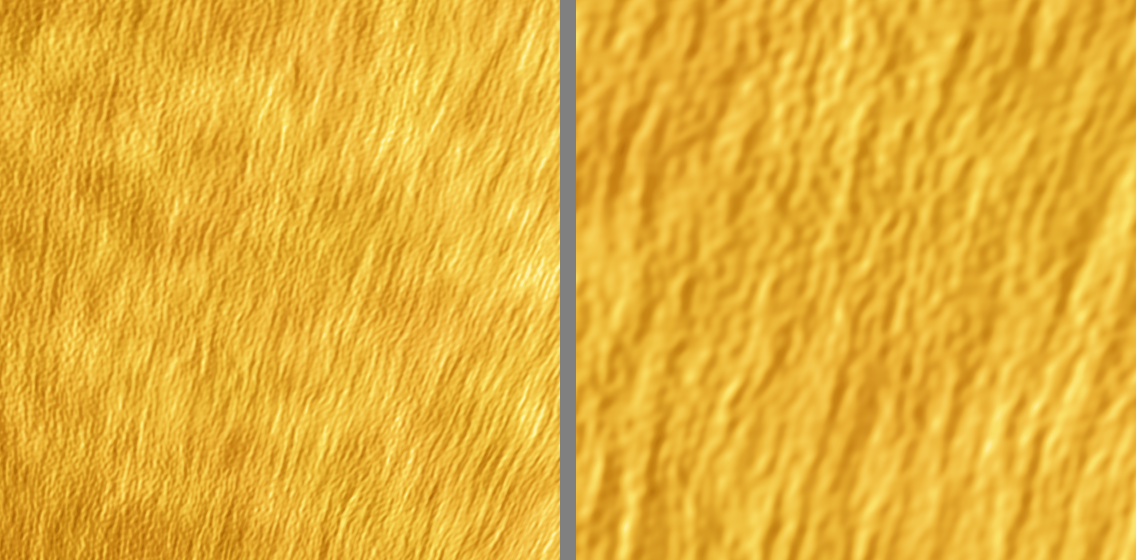
Left: the whole. Right: its middle third, enlarged.
Give the GLSL for this texture, as a Shadertoy shader.

```glsl
vec2 gradient(vec2 cell) {
    float angle = 6.2832 * fract(sin(dot(cell, vec2(127.1, 311.7))) * 43758.5);
    return vec2(cos(angle), sin(angle));
}

float gradientNoise(vec2 p) {
    vec2 i = floor(p), f = fract(p);
    vec2 w = f * f * f * (f * (f * 6.0 - 15.0) + 10.0);
    vec2 e = vec2(0.0, 1.0);
    float low = mix(dot(gradient(i), f), dot(gradient(i + e.yx), f - e.yx), w.x);
    float high = mix(dot(gradient(i + e), f - e), dot(gradient(i + 1.0), f - 1.0), w.x);
    return mix(low, high, w.y);
}

// Coordinates across and along the fibres, which lean further towards the right
vec2 fibreSpace(vec2 p) {
    float y = p.y - 0.5;
    float across = p.x - 0.1 * y - 0.35 * p.x * y + 0.2 * p.x * y * y;
    across += 0.01 * gradientNoise(p * 8.0) + 0.002 * gradientNoise(p * 27.0 + 5.0);
    return vec2(across, p.y);
}

// Hammered relief: long fibres, fine strands, grain and a few crumpled dents
float relief(vec2 p) {
    vec2 q = fibreSpace(p);
    float combed = smoothstep(-0.5, 0.3, p.x - 0.5 + 0.8 * gradientNoise(p * 5.0 + 31.0));
    float fibres = gradientNoise(q * vec2(72.0, 12.0));
    float strands = gradientNoise(q * vec2(120.0, 30.0) + 17.0);
    float grain = gradientNoise(q * vec2(118.0, 95.0) + 53.0);
    float dents = smoothstep(0.2, 0.5, gradientNoise(p * 7.0 + 71.0))
                * gradientNoise(q * vec2(38.0, 26.0) + 90.0);
    return mix(0.65, 1.0, combed) * fibres + 0.5 * strands
         + mix(0.75, 0.42, combed) * grain + 1.5 * dents;
}

// Broad changes of light over the sheet, down to soft streaks and blotches
float sheen(vec2 p) {
    vec2 q = fibreSpace(p);
    float light = 1.1 * (p.x - 0.5);
    light += 1.1 * gradientNoise(p * 3.0 + 12.0) + 1.1 * gradientNoise(p * 9.0 + 40.0);
    light += 1.2 * gradientNoise(q * vec2(26.0, 7.0) + 63.0);
    light += 0.9 * gradientNoise(q * vec2(44.0, 17.0) + 29.0);
    light -= 0.9 * smoothstep(0.16, 0.02, p.y) * smoothstep(0.9, 0.3, p.x);
    return light - 0.5 * smoothstep(0.7, 1.0, p.y) * smoothstep(0.7, 0.3, p.x) + 0.2;
}

// Gold ramp from deep amber to pale glint
vec3 gold(float t) {
    vec3 c = mix(vec3(0.69, 0.42, 0.03), vec3(0.79, 0.53, 0.08), smoothstep(-3.2, -1.6, t));
    c = mix(c, vec3(0.85, 0.61, 0.14), clamp((t + 1.60) / 0.85, 0.0, 1.0));
    c = mix(c, vec3(0.91, 0.69, 0.19), clamp((t + 0.75) / 0.71, 0.0, 1.0));
    c = mix(c, vec3(0.94, 0.75, 0.25), clamp((t + 0.04) / 0.66, 0.0, 1.0));
    c = mix(c, vec3(0.96, 0.80, 0.31), clamp((t - 0.62) / 0.63, 0.0, 1.0));
    c = mix(c, vec3(0.98, 0.88, 0.40), clamp((t - 1.25) / 0.75, 0.0, 1.0));
    return mix(c, vec3(1.0, 0.95, 0.64), smoothstep(2.0, 3.0, t));
}

void mainImage(out vec4 fragColor, in vec2 fragCoord) {
    vec2 p = fragCoord / iResolution.y;

    // Side light turns the slope of the relief into shading
    vec2 toLight = vec2(0.0026, -0.0008);
    float slope = relief(p + toLight) - relief(p - toLight);
    vec3 color = gold(2.2 * slope + sheen(p));

    // Slight drift between orange and yellow
    color.g += 0.03 * gradientNoise(p * 6.0 + 24.0);
    fragColor = vec4(color, 1.0);
}
```
